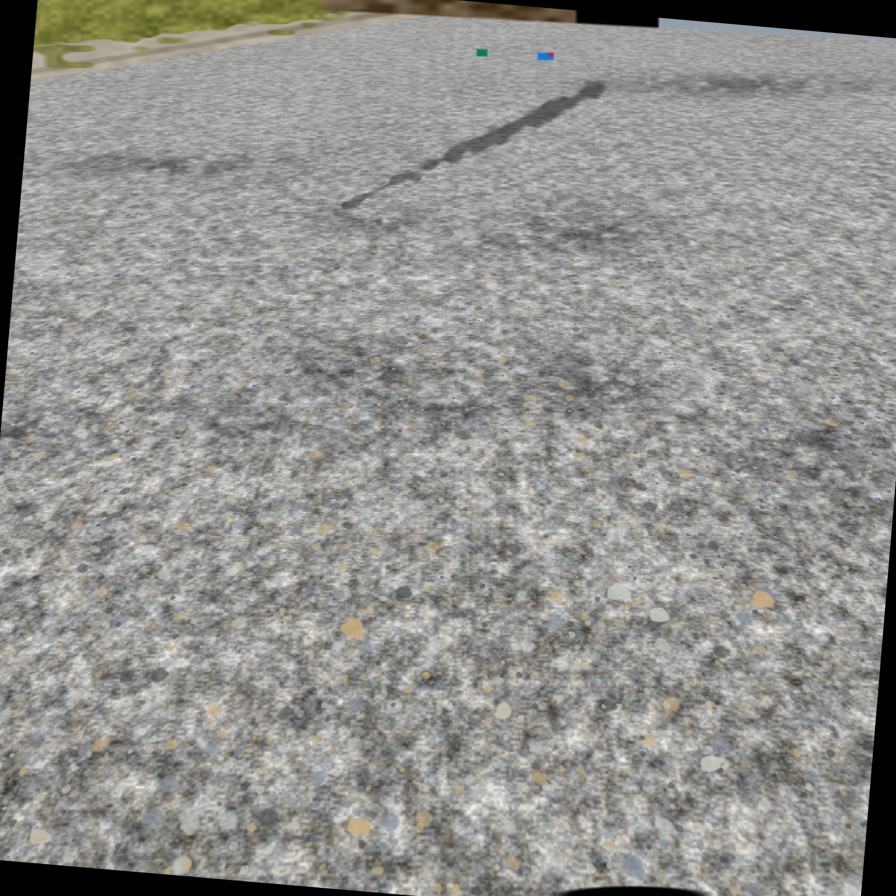
A WebGL 2 fragment shader for this texture:

```glsl
#version 300 es
precision highp float;
// Sunlit worn asphalt receding to a grassy verge, inside a tilted black frame.
// Grain and stones are hashed in perspective ground space; stains, seam,
// verge and frame are soft shapes placed in canvas units (0 to 1).

uniform vec2 u_resolution;
out vec4 fragColor;

const float HORIZON = 1.15;
const float GRAIN_FREQ = 40.0;
const float GRAIN_GAIN = 0.25;
const float GRAIN_LIMIT = 700.0;
const float STAIN_GAIN = 0.36;
const vec3 ASPHALT_NEAR = vec3(0.595, 0.590, 0.575);
const vec3 ASPHALT_FAR = vec3(0.635, 0.635, 0.630);
const vec3 SEAM = vec3(0.29, 0.29, 0.30);
const vec3 GRASS_DARK = vec3(0.31, 0.33, 0.11);
const vec3 GRASS_LIGHT = vec3(0.64, 0.64, 0.34);
const vec3 CURB = vec3(0.69, 0.66, 0.60);
const vec3 WALL = vec3(0.36, 0.29, 0.20);
const vec3 FAR_STRIP = vec3(0.58, 0.62, 0.66);
const vec3 TAN_STONE = vec3(0.78, 0.68, 0.51);
const vec3 PALE_STONE = vec3(0.78, 0.79, 0.77);
const vec3 BLUE_STONE = vec3(0.52, 0.56, 0.61);
const vec3 BLACK = vec3(0.005);

// Stains: centre xy, radii zw
const vec4 STAINS[11] = vec4[11](
  vec4(0.19, 0.815, 0.16, 0.014), vec4(0.42, 0.757, 0.07, 0.016),
  vec4(0.64, 0.740, 0.11, 0.025), vec4(0.40, 0.585, 0.09, 0.035),
  vec4(0.50, 0.538, 0.06, 0.020), vec4(0.27, 0.530, 0.07, 0.018),
  vec4(0.40, 0.513, 0.04, 0.016), vec4(0.92, 0.480, 0.09, 0.055),
  vec4(0.65, 0.570, 0.09, 0.040), vec4(0.03, 0.520, 0.07, 0.022),
  vec4(0.83, 0.905, 0.16, 0.013));

// Larger stones: centre xy, tan amount z
const vec3 STONES[8] = vec3[8](
  vec3(0.394, 0.298, 1.0), vec3(0.851, 0.330, 1.0),
  vec3(0.738, 0.313, 0.0), vec3(0.400, 0.078, 1.0),
  vec3(0.563, 0.208, 0.2), vec3(0.048, 0.066, 0.3),
  vec3(0.690, 0.338, 0.0), vec3(0.795, 0.147, 0.0));

float hash(vec2 p) {
  return fract(sin(dot(p, vec2(127.1, 311.7))) * 43758.5453);
}

float noise(vec2 p) {
  vec2 i = floor(p), f = fract(p);
  f = f * f * (3.0 - 2.0 * f);
  return mix(mix(hash(i), hash(i + vec2(1, 0)), f.x),
             mix(hash(i + vec2(0, 1)), hash(i + vec2(1, 1)), f.x), f.y);
}

// 1 where d is positive, softened over width w
float above(float d, float w) { return smoothstep(-w, w, d); }

float ellipse(vec2 p, vec2 r) { return length(p / r); }

vec3 asphalt(vec2 uv) {
  float depth = 1.0 / (HORIZON - uv.y);
  vec2 ground = vec2(uv.x - 0.5, 1.0) * depth;
  vec3 col = mix(ASPHALT_NEAR, ASPHALT_FAR, smoothstep(0.1, 0.9, uv.y));

  // Grain octaves fade as their cells become too dense
  float grain = 0.0, freq = GRAIN_FREQ;
  for (int i = 0; i < 4; i++) {
    float density = freq * depth * depth / GRAIN_LIMIT;
    grain += (noise(ground * freq + float(i) * 17.3) - 0.5) / (1.0 + density * density);
    freq *= 2.0;
  }
  float fine = noise(uv * vec2(210.0, 420.0)) - 0.5;
  float broad = noise(uv * vec2(7.0, 22.0)) + noise(uv * vec2(17.0, 55.0)) - 1.0;
  float tint = noise(ground * 90.0 + 41.0) - 0.5;
  col += grain * GRAIN_GAIN + fine * 0.10 + broad * 0.035;
  col += tint * vec3(0.04, 0.01, -0.04);

  // Stains broken up by streaky noise
  float stain = 0.0;
  for (int i = 0; i < 11; i++) {
    float r = ellipse(uv - STAINS[i].xy, STAINS[i].zw);
    stain = max(stain, exp(-r * r));
  }
  float streak = noise(uv * vec2(55.0, 130.0)) * 0.6 + noise(uv * vec2(130.0, 300.0)) * 0.4;
  stain *= smoothstep(0.15, 0.7, streak);
  col *= 1.0 - stain * STAIN_GAIN * vec3(1.04, 1.0, 0.95);

  // Scattered stones and pits, one per ground cell
  for (int layer = 0; layer < 2; layer++) {
    vec2 g = ground * (24.0 + 28.0 * float(layer));
    vec2 id = floor(g) + float(layer) * 71.0;
    float kind = hash(id + 3.1);
    vec2 centre = 0.35 + 0.3 * vec2(hash(id + 5.7), hash(id + 9.2));
    float size = mix(0.10, 0.25, hash(id + 13.4));
    float r = length(fract(g) - centre) + 0.12 * (noise(g * 5.0) - 0.5);
    float cover = (1.0 - smoothstep(size - 0.06, size + 0.05, r)) / (1.0 + 0.03 * pow(depth, 4.0));
    vec3 stone = kind < 0.10 ? TAN_STONE : kind < 0.24 ? PALE_STONE
               : kind < 0.36 ? BLUE_STONE : vec3(0.30);
    col = mix(col, stone, cover * 0.65 * step(kind, 0.42));
  }
  for (int i = 0; i < 8; i++) {
    float r = ellipse(uv - STONES[i].xy, vec2(0.013, 0.010)) + 0.8 * (noise(uv * 110.0) - 0.5);
    col = mix(col, mix(PALE_STONE, TAN_STONE, STONES[i].z), 0.85 * (1.0 - smoothstep(0.75, 1.05, r)));
  }

  // Diagonal seam, solid far away and crumbling toward the viewer
  vec2 start = vec2(0.668, 0.901), run = vec2(-0.290, -0.133);
  float t = clamp(dot(uv - start, run) / dot(run, run), 0.0, 1.0);
  float ragged = noise(uv * vec2(75.0, 100.0));
  float width = 0.008 + 0.010 * (ragged - 0.5) - 0.012 * smoothstep(0.45, 1.0, t) * (1.3 - ragged);
  float seam = above(width - length(uv - start - run * t), 0.003);
  return mix(col, SEAM + grain * 0.1, seam * mix(0.85, 0.65, t));
}

void main() {
  vec2 uv = gl_FragCoord.xy / u_resolution;
  float aa = 0.8 / min(u_resolution.x, u_resolution.y);
  float rough = noise(uv * vec2(60.0, 130.0)) - 0.5;
  vec3 col = asphalt(uv);

  // Two small toys on the road
  vec2 box = abs(uv - vec2(0.538, 0.941)) - vec2(0.006, 0.004);
  col = mix(col, vec3(0.05, 0.48, 0.36), above(-max(box.x, box.y), 0.0015));
  box = abs(uv - vec2(0.609, 0.937)) - vec2(0.009, 0.004);
  vec3 toy = mix(vec3(0.08, 0.48, 0.82), vec3(0.65, 0.16, 0.25), above(uv.x - 0.612, 0.002) * above(uv.y - 0.937, 0.002));
  col = mix(col, toy, above(-max(box.x, box.y), 0.0015));

  // Curb and grass on the left
  float curbLine = 0.904 + 0.165 * uv.x;
  float weeds = smoothstep(0.62, 0.8, noise(uv * vec2(32.0, 110.0)));
  vec3 curb = CURB + rough * 0.12 - 0.12 * above(0.003 - abs(uv.y - curbLine - 0.010), 0.002);
  vec3 grass = mix(GRASS_DARK, GRASS_LIGHT, noise(uv * vec2(35.0, 90.0)) * 0.55 + noise(uv * vec2(150.0, 220.0)) * 0.45);
  curb = mix(curb, grass, weeds * 0.75);
  col = mix(col, curb, above(uv.y - curbLine, 0.002));
  col = mix(col, grass, above(uv.y - 0.941 - 0.107 * uv.x + rough * 0.012, 0.002) * above(0.39 - uv.x, 0.02));

  // Far edge: wall, dark block, pale strip
  float farLine = uv.y - 1.008 + 0.053 * uv.x;
  vec3 wall = WALL + rough * 0.25;
  vec3 beyond = mix(wall, BLACK, above(uv.x - 0.643, 0.003));
  beyond = mix(beyond, FAR_STRIP, above(uv.x - 0.735, 0.002));
  float wallLine = uv.y - 1.022 + 0.064 * uv.x;
  col = mix(col, beyond, above(max(farLine, wallLine), 0.002) * above(uv.x - 0.36, 0.01));

  // Foreground shadow and tilted frame
  col = mix(col, BLACK, 1.0 - smoothstep(0.8, 1.15, ellipse(uv - vec2(0.705, 0.0), vec2(0.085, 0.011))));
  float inside = min(uv.x - 0.0857 * (uv.y - 0.51), 1.0 - 0.084 * (0.466 - uv.y) - uv.x);
  inside = min(inside, min(uv.y - 0.040 + 0.086 * uv.x, 1.0 - 0.087 * (uv.x - 0.508) - uv.y));
  col = mix(BLACK, col, above(inside, aa));
  fragColor = vec4(clamp(col, 0.0, 1.0), 1.0);
}
```
